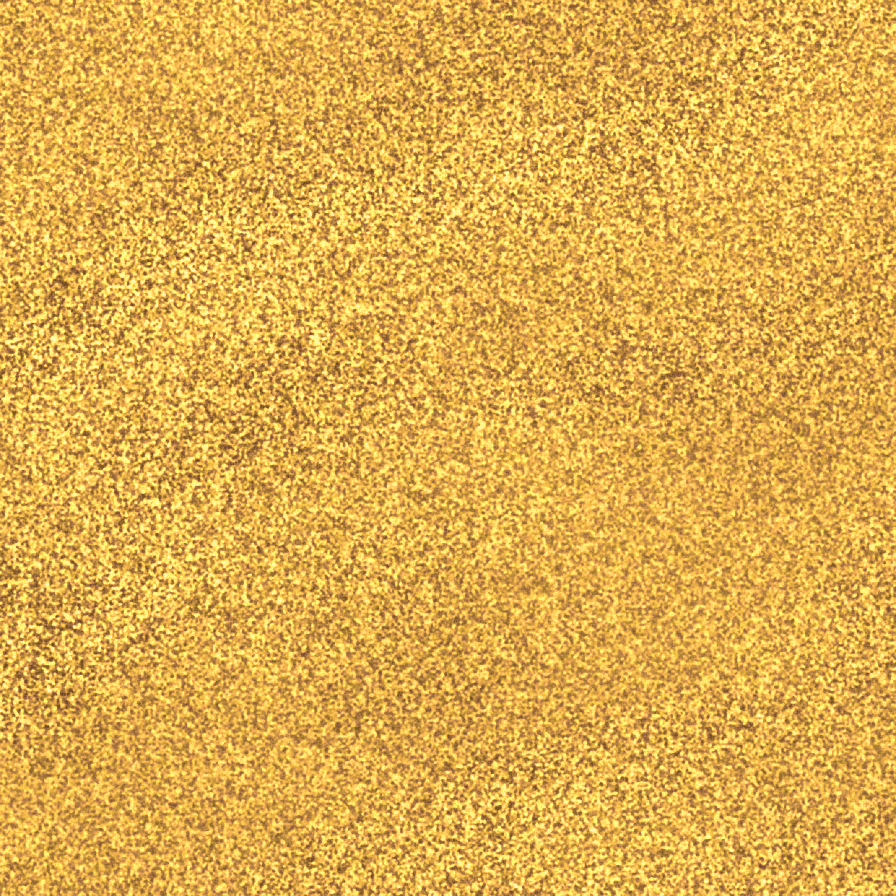
Write a Shadertoy shader that draws this texture.

```glsl
// Golden sand: fine glittering grains crossed by soft, slanting drifts.
// Jittered cells blend random tones into grains; broad stretched layers of
// the same cellular noise vary their brightness and their contrast.

#define GRAIN_CELLS 345.0
#define FINE_CELLS 530.0
#define FINE_SHARE 0.35
#define TINT_CELLS 300.0
#define TINT_AMOUNT 0.012
#define DRIFT_ANGLE 0.38
#define DRIFT_SCALE vec2(1.4, 5.5)
#define PATCH_CELLS 8.0
#define CONTRAST_MEAN 0.95
#define CONTRAST_SWING 0.14
#define SHADE_SWING 0.13

// Integer hash: three random values in 0..1 for a cell and a layer
vec3 hashCell(vec2 cell, int layer) {
    uvec3 v = uvec3(ivec3(ivec2(cell), layer));
    v = v * 1664525u + 1013904223u;
    v.x += v.y * v.z;
    v.y += v.z * v.x;
    v.z += v.x * v.y;
    v ^= v >> 16u;
    v.x += v.y * v.z;
    v.y += v.z * v.x;
    v.z += v.x * v.y;
    return vec3(v >> 8u) / 16777216.0;
}

// Smooth cellular noise with zero mean and unit variance
float cellNoise(vec2 p, int layer) {
    vec2 base = floor(p);
    float total = 0.0;
    float power = 1e-5;
    for (int y = -1; y <= 1; y++) {
        for (int x = -1; x <= 1; x++) {
            vec2 cell = base + vec2(x, y);
            vec3 rnd = hashCell(cell, layer);
            vec2 offset = p - cell - mix(vec2(0.2), vec2(0.8), rnd.xy);
            float weight = max(0.0, 1.0 - dot(offset, offset) / 1.44);
            weight *= weight * weight;
            total += weight * (rnd.z * 2.0 - 1.0) * 1.732;
            power += weight * weight;
        }
    }
    return total * inversesqrt(power);
}

// Position of a tone between two stops
float stepUp(float low, float high, float tone) {
    return clamp((tone - low) / (high - low), 0.0, 1.0);
}

// Sand colours from shadowed grains to glints
vec3 sandColour(float tone) {
    vec3 shadow = vec3(0.46, 0.30, 0.15);
    vec3 umber  = vec3(0.67, 0.48, 0.24);
    vec3 ochre  = vec3(0.80, 0.59, 0.27);
    vec3 amber  = vec3(0.92, 0.67, 0.28);
    vec3 gold   = vec3(0.98, 0.76, 0.31);
    vec3 straw  = vec3(1.00, 0.84, 0.39);
    vec3 lemon  = vec3(1.00, 0.96, 0.47);
    vec3 glint  = vec3(1.00, 0.98, 0.74);
    vec3 col = mix(shadow, umber, stepUp(-2.6, -1.25, tone));
    col = mix(col, ochre, stepUp(-1.25, -0.55, tone));
    col = mix(col, amber, stepUp(-0.55, -0.02, tone));
    col = mix(col, gold, stepUp(-0.02, 0.48, tone));
    col = mix(col, straw, stepUp(0.48, 1.0, tone));
    col = mix(col, lemon, stepUp(1.0, 1.6, tone));
    return mix(col, glint, stepUp(1.9, 2.8, tone));
}

void mainImage(out vec4 fragColor, in vec2 fragCoord) {
    vec2 uv = fragCoord / iResolution.y;

    // Slanting drifts, bent a little by a broad swell
    float c = cos(DRIFT_ANGLE), s = sin(DRIFT_ANGLE);
    vec2 along = vec2(c * uv.x + s * uv.y, c * uv.y - s * uv.x);
    along.y += 0.025 * sin(along.x * 7.0 + 1.0);
    vec2 drift = along * DRIFT_SCALE + 20.0;
    float calm = 0.8 * cellNoise(drift, 1) + 0.6 * cellNoise(drift * 2.1, 2);
    float shade = 0.7 * cellNoise(drift * 1.7, 3)
                + 0.6 * cellNoise(uv * PATCH_CELLS, 4);

    // Grains in two sizes, normalised to unit variance
    float grain = cellNoise(uv * GRAIN_CELLS, 5)
                + FINE_SHARE * cellNoise(uv * FINE_CELLS, 6);
    grain *= inversesqrt(1.0 + FINE_SHARE * FINE_SHARE);

    float contrast = CONTRAST_MEAN + CONTRAST_SWING * clamp(calm, -2.2, 2.0);
    vec3 col = sandColour(grain * contrast + shade * SHADE_SWING);

    // Rosy and olive grains
    float tint = cellNoise(uv * TINT_CELLS, 7);
    col += TINT_AMOUNT * tint * vec3(0.4, -0.7, 1.6);

    fragColor = vec4(clamp(col, 0.0, 1.0), 1.0);
}
```
